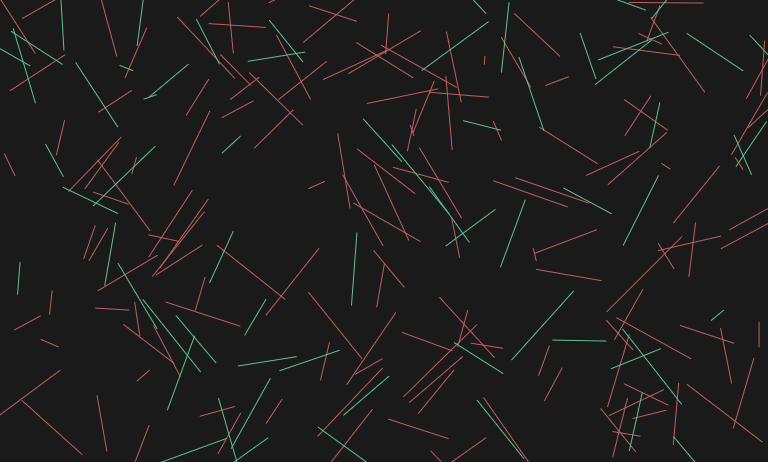
A Shadertoy shader for this pattern:

```glsl
// Four random values in 0..1 per index (PCG integer hash)
vec4 hash4(uint index) {
    uvec4 v = uvec4(index, index + 17u, index * 3u + 5u, 71u) * 1664525u + 1013904223u;
    for (int pass = 0; pass < 2; pass++) {
        v.x += v.y * v.w;
        v.y += v.z * v.x;
        v.z += v.x * v.y;
        v.w += v.y * v.z;
        v ^= v >> 16u;
    }
    return vec4(v >> 8u) / 16777216.0;
}

float segmentDistance(vec2 p, vec2 start, vec2 span) {
    vec2 toPoint = p - start;
    float along = clamp(dot(toPoint, span) / max(dot(span, span), 1e-8), 0.0, 1.0);
    return length(toPoint - span * along);
}

// Share of a pixel covered by a thin stroke at distance d
float strokeCoverage(float d, float halfWidth, float pixel) {
    float overlap = min(d + 0.5 * pixel, halfWidth) - max(d - 0.5 * pixel, -halfWidth);
    return clamp(overlap / pixel, 0.0, 1.0);
}

void mainImage(out vec4 fragColor, in vec2 fragCoord) {
    // One unit is the canvas width
    float pixel = 1.0 / iResolution.x;
    vec2 p = fragCoord * pixel;
    vec2 canvas = vec2(1.0, iResolution.y * pixel);

    vec3 red = vec3(0.76, 0.37, 0.37);
    vec3 green = vec3(0.37, 0.76, 0.57);
    vec3 color = vec3(0.10);

    // Scattered needles: red below, green on top
    const int redCount = 147;
    const int needleCount = 211;
    for (int i = 0; i < needleCount; i++) {
        vec4 random = hash4(uint(i) + 1u);
        vec2 start = random.xy * canvas;
        vec2 span = (random.zw - 0.5) * 0.195;
        float d = segmentDistance(p, start, span);
        vec3 ink = i < redCount ? red : green;
        color = mix(color, ink, strokeCoverage(d, 0.00065, pixel));
    }

    fragColor = vec4(color, 1.0);
}
```
